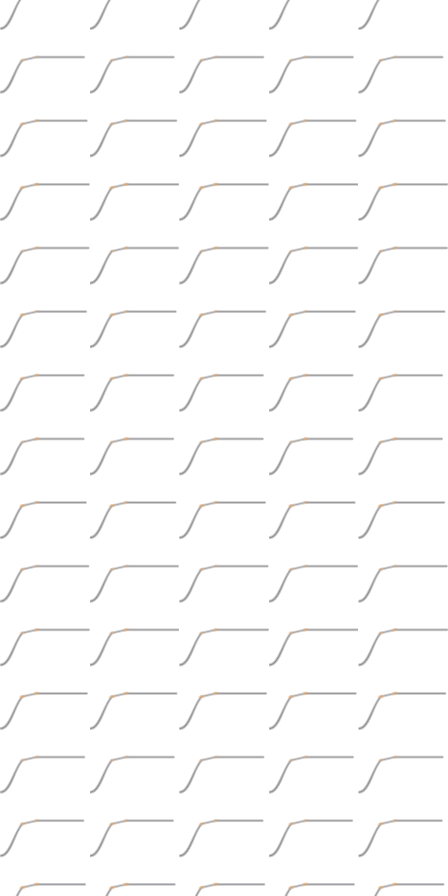
A WebGL 2 fragment shader for this pattern:

```glsl
#version 300 es
precision highp float;
// Thin soft strokes on white: an S-shaped rise, a short ramp and a flat tail.
// Each tile measures its distance to a sampled Bezier and two segments;
// layered sines change the tail length and the amber joints row by row.

#define TILES_ACROSS 5.0
#define ROW_PITCH 0.7102    // row spacing, in tile widths
#define BASE_HEIGHT 0.130   // height of the lowest flat tail
#define LINE_WIDTH 0.0100
#define EDGE_SOFTNESS 0.031 // width of the blurred stroke edge
#define TAIL_END 0.958
#define TAIL_SWING 0.032
#define JOINT_RADIUS 0.017
#define CURVE_STEPS 14
#define INK vec3(0.39, 0.39, 0.41)
#define AMBER vec3(0.90, 0.66, 0.42)

uniform vec2 u_resolution;
out vec4 fragColor;

const vec2 START = vec2(0.014, -0.391);
const vec2 START_HANDLE = vec2(0.117, -0.378);
const vec2 KNEE_HANDLE = vec2(0.156, -0.143);
const vec2 KNEE = vec2(0.249, -0.036);
const vec2 SHOULDER = vec2(0.405, 0.0);

float segmentDistance(vec2 p, vec2 a, vec2 b) {
  vec2 ab = b - a;
  float t = clamp(dot(p - a, ab) / dot(ab, ab), 0.0, 1.0);
  return length(p - a - ab * t);
}

vec2 risePoint(float t) {
  float s = 1.0 - t;
  return s * s * s * START + 3.0 * s * s * t * START_HANDLE
       + 3.0 * s * t * t * KNEE_HANDLE + t * t * t * KNEE;
}

float riseDistance(vec2 p) {
  float d = 1e3;
  vec2 previous = START;
  for (int i = 1; i <= CURVE_STEPS; i++) {
    vec2 next = risePoint(float(i) / float(CURVE_STEPS));
    d = min(d, segmentDistance(p, previous, next));
    previous = next;
  }
  return d;
}

// Coverage of a shape with signed distance d, blurred over the edge width
float coverage(float d, float edge) {
  return clamp(0.5 - d / edge, 0.0, 1.0);
}

// Small flattened blot, lying along the ramp
float joint(vec2 p, vec2 center, float edge) {
  vec2 q = p - center;
  q.y -= 0.2 * q.x;
  return coverage(length(q * vec2(0.75, 1.3)) - JOINT_RADIUS, edge);
}

void main() {
  float pixel = TILES_ACROSS / u_resolution.x;
  float edge = max(pixel, EDGE_SOFTNESS);
  vec2 p = gl_FragCoord.xy * pixel;

  // Tile coordinates: y = 0 lies on the flat tail
  float row = floor((p.y + 0.39) / ROW_PITCH);
  vec2 q = vec2(fract(p.x), p.y - BASE_HEIGHT - row * ROW_PITCH);

  // Variation between rows
  float tailEnd = TAIL_END + TAIL_SWING * cos(row - 10.6);
  float kneeTint = 0.65 + 0.25 * sin(row * 2.3 + 0.7);
  float shoulderTint = 0.60 + 0.25 * sin(row * 1.7 + 2.0);

  // Strokes, with a heavier foot and a finer ramp
  float foot = smoothstep(-0.10, -0.30, q.y);
  float halfWidth = 0.5 * LINE_WIDTH;
  float rise = coverage(riseDistance(q) - halfWidth * (1.0 + 0.5 * foot), edge);
  float ramp = coverage(segmentDistance(q, KNEE, SHOULDER) - halfWidth, edge);
  float tail = coverage(segmentDistance(q, SHOULDER, vec2(tailEnd, 0.0)) - halfWidth, edge);
  float ink = max(max(rise, tail), ramp * 0.85);

  vec3 color = mix(vec3(1.0), INK, ink);
  color = mix(color, AMBER, kneeTint * joint(q, KNEE, edge));
  color = mix(color, AMBER, shoulderTint * joint(q, SHOULDER, edge));
  fragColor = vec4(color, 1.0);
}
```
